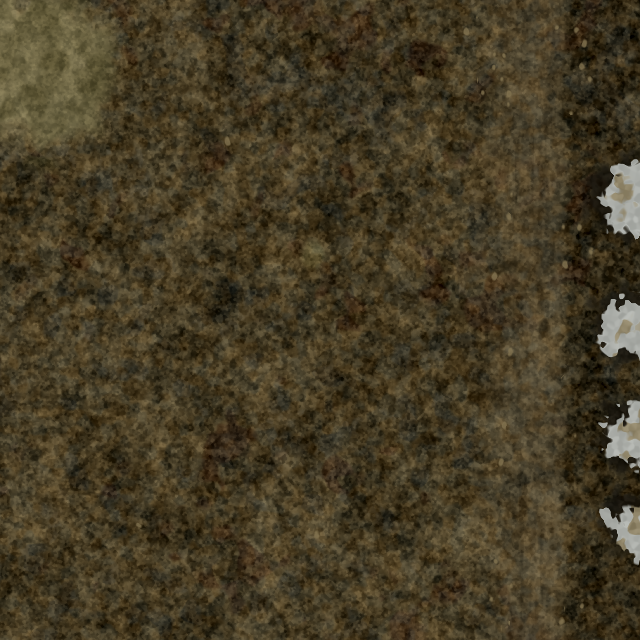
Write a Shadertoy shader that draws this texture.

```glsl
const vec3 STONE = vec3(0.278, 0.236, 0.142);
const vec3 WORN_EDGE = vec3(0.335, 0.288, 0.195);
const vec3 RECESS = vec3(0.195, 0.162, 0.088);
const vec3 LICHEN = vec3(0.425, 0.395, 0.260);
const vec3 RUST = vec3(0.150, 0.085, 0.035);
const vec3 SLATE = vec3(0.170, 0.160, 0.120);
const vec3 SOOT = vec3(0.070, 0.060, 0.035);
const vec3 PAINT = vec3(0.670, 0.680, 0.660);
const vec3 OCHRE = vec3(0.520, 0.460, 0.320);

vec2 hash2(vec2 p) {
    vec3 q = fract(p.xyx * vec3(0.1031, 0.1030, 0.0973));
    q += dot(q, q.yzx + 33.33);
    return fract((q.xx + q.yz) * q.zy);
}

// Smooth cellular noise: random cell values blended by distance, centred on 0
float cells(vec2 p) {
    vec2 id = floor(p), f = fract(p);
    float total = 0.0, weight = 0.0;
    for (int y = -1; y <= 1; y++)
    for (int x = -1; x <= 1; x++) {
        vec2 o = vec2(x, y);
        vec2 d = o + hash2(id + o) - f;
        float w = exp(-6.0 * dot(d, d));
        total += w * hash2(id + o + 71.0).x;
        weight += w;
    }
    return total / weight - 0.5;
}

// Layered sines that bend straight outlines
vec2 warp(vec2 p, float amount) {
    return p + amount * (sin(p.yx * 31.0 + vec2(0.4, 2.1))
                       + 0.5 * sin(p.yx * 73.0 + p * 19.0));
}

// Soft disc with a ragged rim
float blob(vec2 p, vec2 centre, float radius, float ragged, float soft) {
    float d = length(p - centre) - radius + ragged;
    return 1.0 - smoothstep(-soft, soft, d);
}

// Sparse flakes, at most one in each grid cell
float flakes(vec2 p, float density, float ragged) {
    vec2 id = floor(p);
    vec2 rnd = hash2(id + 13.0);
    vec2 centre = 0.35 + 0.3 * hash2(id + 47.0);
    float radius = mix(0.12, 0.32, rnd.y);
    return step(rnd.x, density) * blob(fract(p), centre, radius, ragged, 0.12);
}

// Vertical band between two soft limits
float band(float x, float left, float right, float soft) {
    return smoothstep(left - soft, left + soft, x)
         * (1.0 - smoothstep(right - soft, right + soft, x));
}

void mainImage(out vec4 fragColor, in vec2 fragCoord) {
    vec2 uv = fragCoord / iResolution.xy;
    vec2 bent = warp(uv, 0.004);

    // Grain layers from broad mottling to fine grit
    float broad = cells(bent * 13.0);
    float mottle = cells(bent * 44.0 + 9.0);
    float grain = cells(uv * 120.0 + 23.0);
    float grit = cells(uv * 270.0 + 5.0);
    float streak = cells(uv * vec2(170.0, 16.0) + 31.0);

    // Stone, worn vertical edge and dark recess
    float worn = band(uv.x, 0.79, 0.885, 0.09) * (1.0 - smoothstep(0.875, 0.892, bent.x));
    float recess = smoothstep(0.872, 0.897, bent.x);
    vec3 col = mix(STONE, WORN_EDGE, worn);
    col = mix(col, RECESS, recess);

    // Dark mineral spots and rust stains
    float open = 1.0 - 0.8 * worn;
    float spots = smoothstep(0.16, 0.42, cells(bent * 34.0 + 57.0) + 0.25 * grain);
    col = mix(col, SLATE, 0.55 * spots * open);
    float stain = cells(bent * 19.0 + 83.0) + 0.35 * mottle + 0.12 * (uv.y - 0.6);
    col = mix(col, RUST, 0.65 * smoothstep(0.31, 0.48, stain) * open);

    // Lichen in the upper corner and one small pale spot
    float crust = blob(bent, vec2(0.04, 0.90), 0.125, 0.06 * broad + 0.035 * mottle, 0.025);
    col = mix(col, LICHEN + 0.10 * mottle, 0.9 * crust);
    col = mix(col, LICHEN, 0.75 * blob(uv, vec2(0.49, 0.603), 0.017, 0.012 * mottle, 0.008));

    // Brightness and hue variation
    float tone = 0.075 * broad + 0.13 * mottle + 0.17 * grain + 0.13 * grit;
    tone *= mix(1.0, 0.65, max(worn, crust));
    tone += 0.10 * streak * worn;
    col += tone * vec3(1.05, 0.95, 0.75);
    col += 0.05 * cells(uv * 75.0 + 41.0) * vec3(0.8, 0.0, -0.8) * (1.0 - crust);

    // Small chips along the worn edge and in the recess
    float chipZone = 0.16 * band(uv.x, 0.745, 0.80, 0.012) + 0.10 * band(uv.x, 0.875, 0.93, 0.01);
    chipZone *= smoothstep(-0.15, 0.25, cells(uv * vec2(3.0, 7.0) + 3.0));
    float chips = flakes(warp(uv, 0.002) * vec2(72.0, 52.0), chipZone, 0.25 * grain);
    col = mix(col, OCHRE, 0.8 * chips);

    // Flaking paint patches with dark rims on the right border
    float rough = 0.035 * mottle + 0.02 * grain;
    for (int i = 0; i < 4; i++) {
        float n = float(i);
        vec2 centre = vec2(0.993, 0.69 - 0.21 * n + 0.0135 * n * n);
        float radius = 0.053 - 0.005 * n;
        float rim = blob(bent, centre + vec2(-0.008, 0.004), radius + 0.008, -rough, 0.012);
        float paint = blob(bent, centre, radius, rough, 0.003);
        float bare = smoothstep(0.10, 0.30, cells(uv * 52.0 + 19.0) + 0.3 * grain);
        vec3 coat = mix(PAINT, OCHRE, 0.75 * bare) + 0.12 * grain;
        col = mix(col, SOOT + 0.06 * grain, 0.8 * rim);
        col = mix(col, coat, paint);
    }

    fragColor = vec4(clamp(col, 0.0, 1.0), 1.0);
}
```
